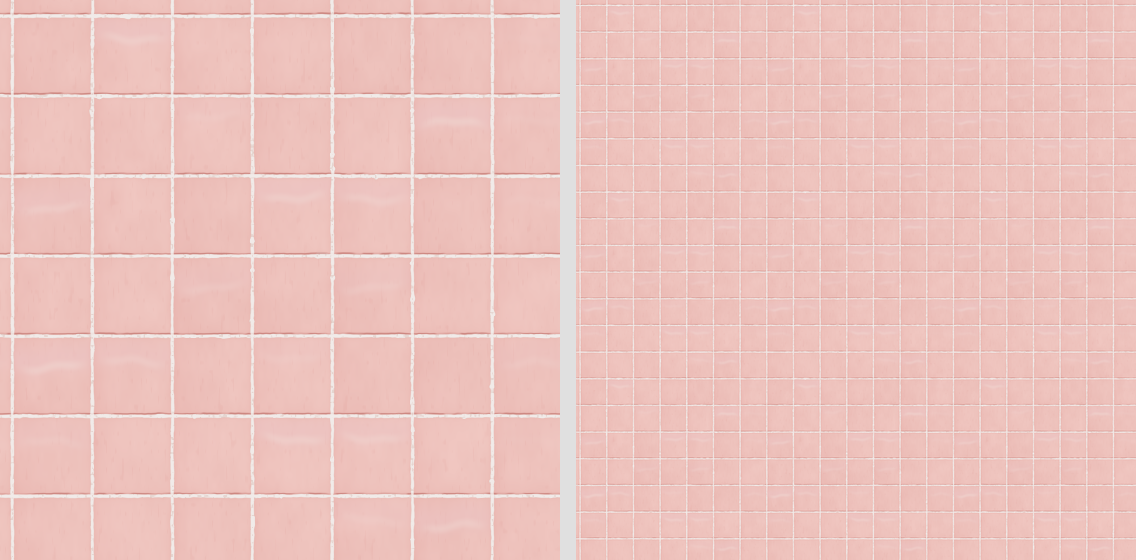
Left, the tile; right, the same tile 3 across and 3 down.
A WebGL 2 fragment shader for this texture:

```glsl
#version 300 es
precision highp float;
// Square glazed pink wall tiles in a 7 by 7 grid with thin, uneven white grout.
// Wrapped value noise roughens the joints and mottles the glaze; layered sines bend
// soft pale reflections, and each horizontal joint has a broken red shadow above it.

#define TILES 7.0
#define GRID_SHIFT vec2(0.155, 0.80)
#define JOINT_HALF vec2(0.021, 0.022)
#define JOINT_ROUGHNESS 0.016
#define SHADOW_OFFSET 0.031
#define SHADOW_HALF 0.009
#define GLAZE_MOTTLE 0.022
#define SHEEN 0.55
#define TILE_TINT 0.014

uniform vec2 u_resolution;
out vec4 fragColor;

const vec3 PINK = vec3(0.932, 0.760, 0.737);
const vec3 ROSE = vec3(0.905, 0.680, 0.655);
const vec3 LILAC = vec3(0.925, 0.765, 0.765);
const vec3 PALE = vec3(0.940, 0.830, 0.810);
const vec3 GROUT = vec3(0.945, 0.920, 0.912);
const vec3 GROUT_DIRT = vec3(0.860, 0.765, 0.735);
const vec3 SHADOW = vec3(0.790, 0.510, 0.485);

float hash(vec2 cell) {
    uvec2 q = uvec2(cell) * uvec2(1597334677u, 3812015801u);
    uint n = (q.x ^ q.y) * 1597334677u;
    n = (n ^ (n >> 15)) * 2246822519u;
    return float((n ^ (n >> 13)) >> 8) / 16777216.0;
}

// Value noise that repeats after a whole number of cells
float noise(vec2 p, vec2 period) {
    vec2 i = floor(p), f = fract(p);
    f = f * f * (3.0 - 2.0 * f);
    vec2 a = mod(i, period), b = mod(i + 1.0, period);
    return mix(mix(hash(a), hash(vec2(b.x, a.y)), f.x),
               mix(hash(vec2(a.x, b.y)), hash(b), f.x), f.y);
}

// Noise in tile units, with a whole frequency per tile
float tileNoise(vec2 p, vec2 frequency) {
    return noise(p * frequency, TILES * frequency);
}

// Roughness running along one side of one joint, from -1 to 1
float edgeWobble(float along, float joint, float side) {
    float lane = joint * 3.0 + side;
    float coarse = noise(vec2(along * 6.0, lane), TILES * vec2(6.0, 3.0));
    float fine = noise(vec2(along * 23.0, lane), TILES * vec2(23.0, 3.0));
    return 1.2 * coarse + 0.8 * fine - 1.0;
}

vec3 glaze(vec2 p) {
    vec2 tile = mod(floor(p), TILES), f = fract(p);
    float tone = hash(tile + 31.0) - 0.5;

    // Body colour: rosier towards the left and lower rims
    vec3 color = mix(PINK, ROSE, 0.32 * exp(-f.x * 9.0) + 0.22 * exp(-f.y * 12.0)
                                + 0.12 * exp((f.x - 1.0) * 14.0));
    color += TILE_TINT * tone * vec3(0.5, 1.0, 1.0);
    color += 0.012 * (f.x - 0.5) * vec3(0.2, 1.0, 0.8);

    // Cloudy patches and faint upright streaks
    float clouds = tileNoise(p, vec2(4.0, 3.0)) + 0.5 * tileNoise(p, vec2(19.0, 8.0)) - 0.75;
    float streaks = tileNoise(p, vec2(34.0, 9.0));
    color += GLAZE_MOTTLE * clouds * vec3(0.5, 1.0, 1.0);
    color -= 0.022 * smoothstep(0.78, 1.0, streaks) * vec3(0.4, 1.0, 1.0);

    // Curved reflections, present on some tiles only
    float amount = smoothstep(0.45, 1.0, hash(tile + 77.0));
    float bend = 0.035 * sin(f.x * 5.0 + tone * 6.0) + 0.015 * sin(f.x * 13.0 + tile.y);
    float band = f.y - 0.68 - 0.16 * tone - bend;
    float window = smoothstep(0.03, 0.3, f.x) * smoothstep(1.0, 0.72, f.x);
    color = mix(color, LILAC, 0.6 * amount * smoothstep(0.3, 0.0, abs(band - 0.1)));
    return mix(color, PALE, SHEEN * amount * window * smoothstep(0.09, 0.0, abs(band)));
}

void main() {
    vec2 p = gl_FragCoord.xy / u_resolution * TILES - GRID_SHIFT;
    float soft = 0.75 * TILES / min(u_resolution.x, u_resolution.y);

    // Signed distance to the nearest vertical (x) and horizontal (y) joint
    vec2 joint = floor(p + 0.5), d = p - joint;
    vec2 side = vec2(d.x < 0.0 ? -1.0 : 1.0, d.y < 0.0 ? -1.0 : 1.0);
    vec2 wobble = vec2(edgeWobble(p.y, joint.x, side.x), edgeWobble(p.x, joint.y + 7.0, side.y));
    float crumbs = 0.018 * smoothstep(0.8, 1.0, tileNoise(p, vec2(11.0)));
    vec2 gap = abs(d) - JOINT_HALF - JOINT_ROUGHNESS * 0.6 * wobble - crumbs;
    vec2 cover = 1.0 - smoothstep(-soft, soft, gap);

    vec3 color = glaze(p);

    // Rosy rim where the glaze rolls into the joint
    float rim = exp(-max(min(gap.x, gap.y), 0.0) * 55.0);
    color = mix(color, ROSE, 0.38 * rim);

    // Grout, dirtier in scattered flecks and at its borders
    float fleck = smoothstep(0.62, 0.95, tileNoise(p, vec2(37.0, 41.0)));
    float border = smoothstep(-0.014, 0.004, min(gap.x, gap.y));
    vec3 grout = mix(GROUT, GROUT_DIRT, clamp(0.55 * fleck + 0.3 * border, 0.0, 1.0));
    color = mix(color, grout, max(cover.x, cover.y));

    // Broken shadow line under each tile's lower lip
    float lip = d.y - SHADOW_OFFSET - 0.006 * wobble.y;
    float thickness = SHADOW_HALF * (0.55 + 0.7 * tileNoise(p, vec2(5.0, 1.0)));
    float line = 1.0 - smoothstep(-soft, soft, abs(lip) - thickness);
    float breaks = smoothstep(0.1, 0.65, noise(vec2(p.x * 9.0, joint.y), TILES * vec2(9.0, 1.0)));
    color = mix(color, SHADOW, line * (0.25 + 0.65 * breaks) * (1.0 - 0.85 * cover.x));

    fragColor = vec4(color, 1.0);
}
```
